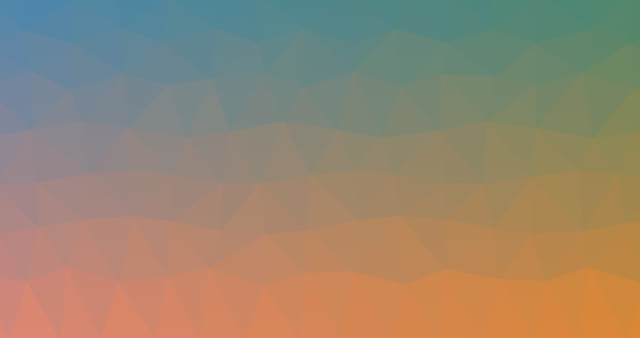
A Shadertoy shader for this background:

```glsl
// Low-poly backdrop: a blue-green to orange gradient faceted into triangles.
// Eight wavy rows of vertices are stitched pairwise into triangle strips, and
// each facet takes nearly the gradient colour found at its centre.

const float ASPECT = 1.9;

// Row profile: base height, wave amplitude, wavelength, x of a crest
const vec4 WAVES[8] = vec4[8](
    vec4(-0.005, 0.0, 0.5, 0.0),
    vec4(0.183, 0.027, 0.384, 0.215),
    vec4(0.334, 0.027, 0.842, 0.359),
    vec4(0.475, 0.020, 0.681, 0.371),
    vec4(0.616, 0.025, 0.606, 0.248),
    vec4(0.762, 0.027, 0.235, 0.104),
    vec4(0.894, 0.022, 0.272, 0.099),
    vec4(1.015, 0.006, 0.3, 0.1));

// Row columns: x of the first vertex, spacing
const vec2 COLUMNS[8] = vec2[8](
    vec2(0.030, 0.141), vec2(0.067, 0.141), vec2(0.116, 0.134), vec2(0.119, 0.1325),
    vec2(0.087, 0.151), vec2(0.084, 0.1375), vec2(0.077, 0.1385), vec2(0.080, 0.139));

vec2 meshVertex(int row, int column) {
    vec4 wave = WAVES[row];
    float i = float(column);
    float x = COLUMNS[row].x + i * COLUMNS[row].y + 0.012 * sin(i * 2.4 + float(row) * 1.7);
    float y = wave.x + wave.y * cos(6.2832 * (x - wave.w) / wave.z);
    return vec2(x, y);
}

// Signed distance to the line a-b, positive on its left
float edgeDistance(vec2 p, vec2 a, vec2 b) {
    vec2 along = normalize(b - a), toPoint = p - a;
    return along.x * toPoint.y - along.y * toPoint.x;
}

// Red falls with height; blue falls to the right and rises with height
vec3 gradient(vec2 p) {
    return vec3(0.88 - 0.58 * p.y, 0.527, 0.45 - 0.25 * p.x / ASPECT + 0.23 * p.y);
}

void mainImage(out vec4 fragColor, in vec2 fragCoord) {
    vec2 p = fragCoord / iResolution.xy * vec2(ASPECT, 1.0);
    float softness = 0.7 / iResolution.y;
    vec3 colourSum = vec3(0.0);
    float coverageSum = 0.0;

    for (int row = 0; row < 7; row++) {
        // Skip strips that cannot reach this height
        if (p.y < WAVES[row].x - 0.06 || p.y > WAVES[row + 1].x + 0.06) continue;

        int lowColumn = -2, highColumn = -2;
        vec2 low = meshVertex(row, lowColumn);
        vec2 high = meshVertex(row + 1, highColumn);

        // Walk the strip, closing each triangle with the shorter diagonal
        for (int facet = 0; facet < 36; facet++) {
            vec2 nextLow = meshVertex(row, lowColumn + 1);
            vec2 nextHigh = meshVertex(row + 1, highColumn + 1);
            bool advanceHigh = distance(nextHigh, low) < distance(nextLow, high);
            vec2 tip = advanceHigh ? nextHigh : nextLow;

            float inside = min(edgeDistance(p, low, tip),
                           min(edgeDistance(p, tip, high), edgeDistance(p, high, low)));
            float coverage = smoothstep(-softness, softness, inside);

            // Facet colour with a slight tint of its own
            vec2 middle = (low + tip + high) / 3.0;
            float tint = 0.008 * sin(middle.x * 47.0 + middle.y * 83.0);
            colourSum += coverage * (gradient(mix(p, middle, 0.8)) + tint * vec3(1.0, 0.2, -0.6));
            coverageSum += coverage;

            if (advanceHigh) { high = nextHigh; highColumn++; }
            else { low = nextLow; lowColumn++; }
        }
    }

    vec3 colour = coverageSum > 0.001 ? colourSum / coverageSum : gradient(p);
    fragColor = vec4(colour, 1.0);
}
```
